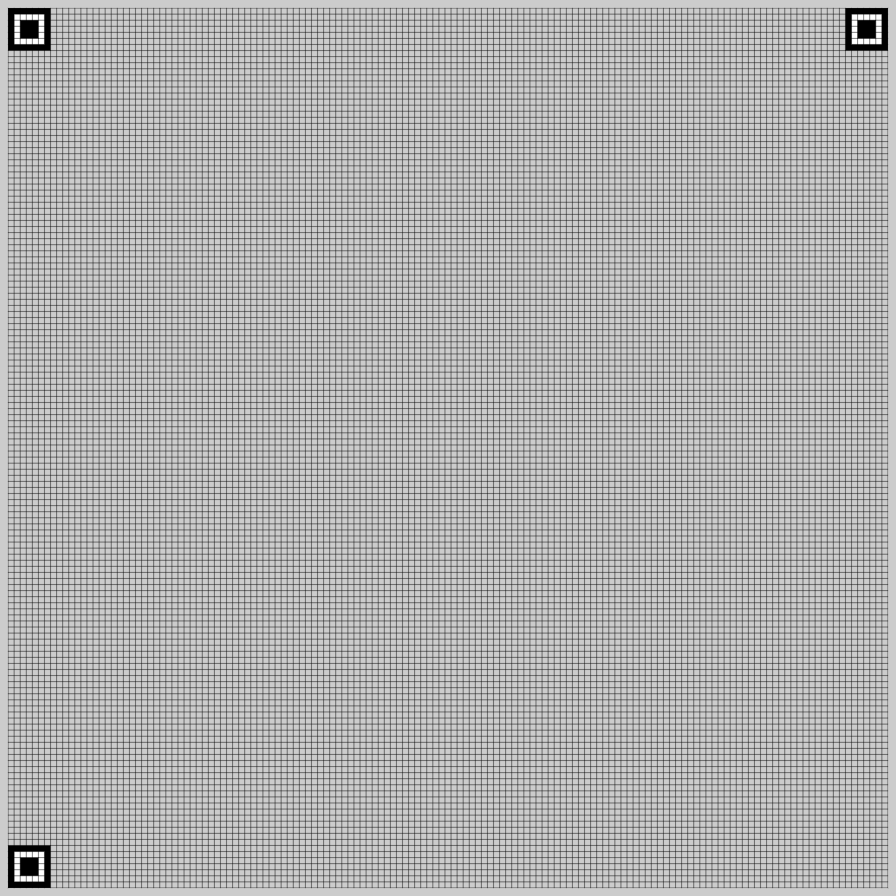
This pattern is drawn by a WebGL 1 fragment shader. Its source:

```glsl
precision highp float;
uniform vec2 u_resolution;

const float MODULES = 145.0;
const float LINE_WIDTH = 0.08;

// Total line width crossed from the grid's start up to x, in modules
vec2 lineIntegral(vec2 x) {
  x = clamp(x, -0.5, MODULES + 0.5) + 0.5;
  return floor(x) * LINE_WIDTH
       + clamp(fract(x) - 0.5, -0.5 * LINE_WIDTH, 0.5 * LINE_WIDTH);
}

// Line coverage under a tent filter, built from shifted box averages
vec2 lineCoverage(vec2 p, float reach) {
  vec2 sum = vec2(0.0);
  for (int i = 0; i < 5; i++) {
    vec2 x = p + (float(i) - 2.0) * 0.2 * reach;
    sum += lineIntegral(x + 0.5 * reach) - lineIntegral(x - 0.5 * reach);
  }
  return sum / (5.0 * reach);
}

// Filled area below a signed distance, softened over one pixel
float fill(float dist, float pixel) {
  return clamp(0.5 - dist / pixel, 0.0, 1.0);
}

float boxDistance(vec2 p, float halfSize) {
  vec2 q = abs(p) - halfSize;
  return max(q.x, q.y);
}

void main() {
  // Grid coordinates: one unit per module, with a narrow border around
  float scale = MODULES / 0.982;
  vec2 p = (gl_FragCoord.xy / u_resolution - 0.009) * scale;
  float pixel = scale / min(u_resolution.x, u_resolution.y);
  vec2 centered = p - 0.5 * MODULES;

  vec3 color = vec3(0.8);

  // Nested corner squares, mirrored to every corner but the lower right
  if (centered.x < 0.0 || centered.y > 0.0) {
    vec2 corner = abs(centered) - (0.5 * MODULES - 3.5);
    color = mix(color, vec3(0.0), fill(boxDistance(corner, 3.5), pixel));
    color = mix(color, vec3(1.0), fill(boxDistance(corner, 2.5), pixel));
    color = mix(color, vec3(0.0), fill(boxDistance(corner, 1.5), pixel));
  }

  // Fine grid lines inside the outer frame
  vec2 lines = lineCoverage(p, 0.95 * pixel);
  float grid = 1.0 - (1.0 - lines.x) * (1.0 - lines.y);
  grid *= fill(boxDistance(centered, 0.5 * (MODULES + LINE_WIDTH)), pixel);

  gl_FragColor = vec4(mix(color, vec3(0.0), grid), 1.0);
}
```
